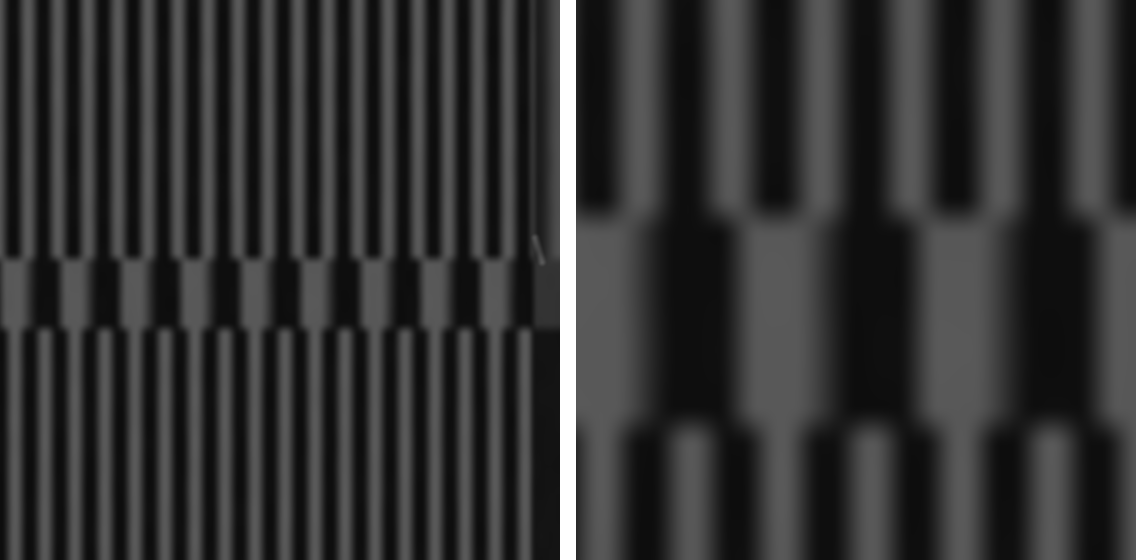
Left: the whole. Right: its middle third, enlarged.
Give the GLSL for this pattern, as a Shadertoy shader.

```glsl
// Soft grey bars in two rows, interlocked through a short band of wide blocks.
// Each row is a profile of the distance to a repeated axis; smooth masks join
// the rows, and a worn strip closes the right side.

#define PERIOD 0.1072        // one pair of bars, in canvas widths
#define AXIS 0.0268          // centre of the first long bar
#define UPPER_SHIFT -0.0034  // sideways offset of the upper row
#define UPPER_END 0.538      // lower end of the upper row
#define LOWER_END 0.413      // upper end of the lower row
#define JOIN_SOFT 0.013
#define BAR_HALF 0.115       // half width in periods
#define BAR_SOFT 0.11
#define BLOCK_HALF 0.24
#define DARK 0.055
#define LIGHT 0.345
#define WEAR 0.012

float hash(vec2 p) {
    return fract(sin(dot(p, vec2(127.1, 311.7))) * 43758.5453);
}

float valueNoise(vec2 p) {
    vec2 i = floor(p);
    vec2 f = fract(p);
    f = f * f * (3.0 - 2.0 * f);
    float low = mix(hash(i), hash(i + vec2(1.0, 0.0)), f.x);
    float high = mix(hash(i + vec2(0.0, 1.0)), hash(i + vec2(1.0)), f.x);
    return mix(low, high, f.y);
}

// Signed distance to the nearest long-bar axis, in periods
float axisOffset(float x) {
    return fract((x - AXIS) / PERIOD + 0.5) - 0.5;
}

float softBar(float d, float halfWidth, float soft) {
    return 1.0 - smoothstep(halfWidth - soft, halfWidth + soft, d);
}

float segmentDistance(vec2 p, vec2 a, vec2 b) {
    vec2 ab = b - a;
    return length(p - a - ab * clamp(dot(p - a, ab) / dot(ab, ab), 0.0, 1.0));
}

void mainImage(out vec4 fragColor, in vec2 fragCoord) {
    vec2 uv = fragCoord / iResolution.xy;

    // Row masks
    float upperMask = smoothstep(-JOIN_SOFT, JOIN_SOFT, uv.y - UPPER_END);
    float lowerMask = smoothstep(-JOIN_SOFT, JOIN_SOFT, LOWER_END - uv.y);

    // Bars beside the axes above, on and between the axes below
    float offset = axisOffset(uv.x);
    float lowerDist = 0.25 - abs(abs(offset) - 0.25);
    float upperDist = abs(abs(axisOffset(uv.x - UPPER_SHIFT)) - 0.25);
    float upper = softBar(upperDist, BAR_HALF, BAR_SOFT);
    float lower = softBar(lowerDist, BAR_HALF, BAR_SOFT);

    // Wide blocks, with a longer fade on their right side
    float blockSoft = offset > 0.0 ? 0.18 : 0.12;
    float block = softBar(abs(offset), BLOCK_HALF, blockSoft);

    float lit = mix(mix(block, upper, upperMask), lower, lowerMask);
    float grey = mix(DARK, LIGHT, lit);

    // Worn strip on the right
    float upperStrip = mix(0.11, 0.31, smoothstep(0.962, 1.0, uv.x));
    float strip = mix(mix(0.2, upperStrip, upperMask), 0.075, lowerMask);
    grey = mix(grey, strip, smoothstep(0.944, 0.962, uv.x));
    float glint = segmentDistance(uv, vec2(0.956, 0.575), vec2(0.968, 0.532));
    grey += 0.16 * (1.0 - smoothstep(0.0, 0.010, glint));

    // Faint uneven tone along the bars
    grey += WEAR * (valueNoise(uv * vec2(60.0, 24.0)) - 0.5);

    fragColor = vec4(vec3(grey), 1.0);
}
```
